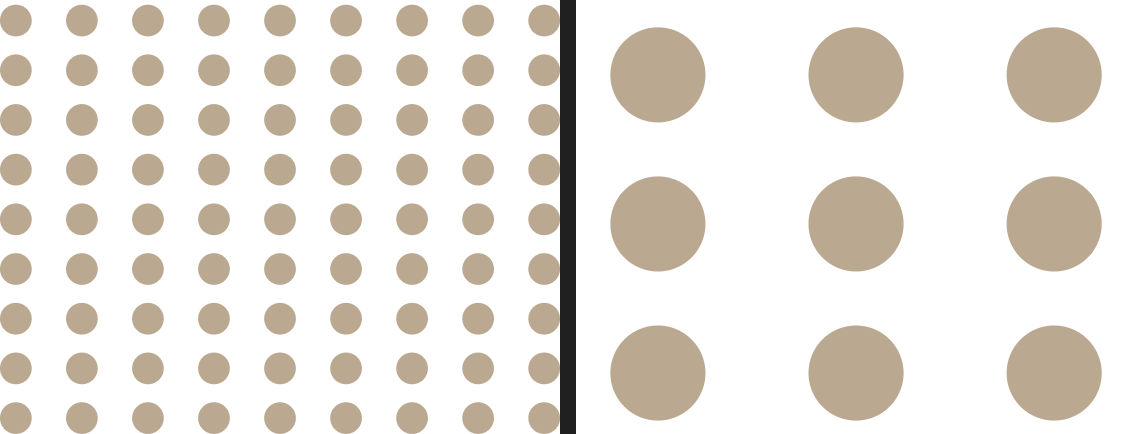
Left, the full canvas; right, a detail of the centre.
Write a Shadertoy shader that draws this pattern.

```glsl
// A plain grid of nine by nine taupe discs on white.
// Each point is folded to its nearest grid centre, then a circle
// distance function gives the disc with a one-pixel smooth edge.

#define DOT_COUNT    vec2(9.0, 9.0)
#define DOT_RADIUS   0.0283              // in canvas widths
#define FIRST_CENTRE vec2(0.0283, 0.0284)
#define DOT_SPACING  vec2(0.11793, 0.08874)
#define DOT_COLOUR   vec3(0.729, 0.659, 0.569)
#define PAPER_COLOUR vec3(1.0)

// Signed distance to the nearest disc of the finite grid
float dotGridDistance(vec2 p) {
    vec2 fromFirst = p - FIRST_CENTRE;
    vec2 cell = clamp(floor(fromFirst / DOT_SPACING + 0.5), vec2(0.0), DOT_COUNT - 1.0);
    return length(fromFirst - cell * DOT_SPACING) - DOT_RADIUS;
}

void mainImage(out vec4 fragColor, in vec2 fragCoord) {
    // Canvas width is one unit on both axes
    float pixel = 1.0 / iResolution.x;
    float distanceToDot = dotGridDistance(fragCoord * pixel);

    // Edge coverage across one pixel
    float coverage = clamp(0.5 - distanceToDot / pixel, 0.0, 1.0);
    fragColor = vec4(mix(PAPER_COLOUR, DOT_COLOUR, coverage), 1.0);
}
```
